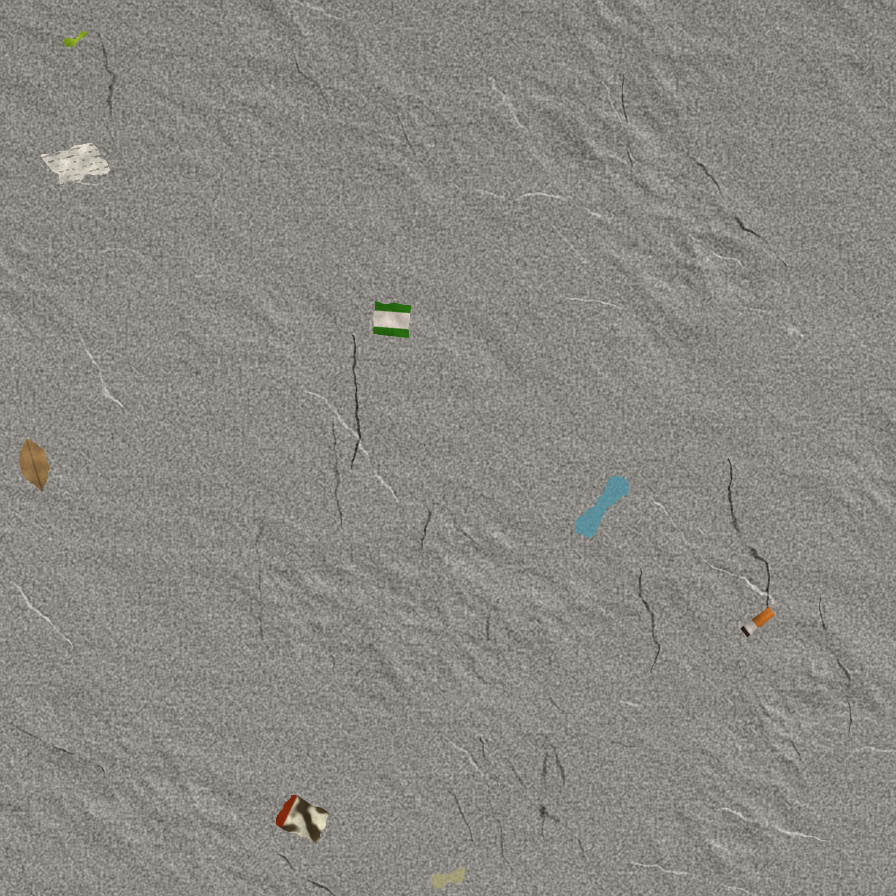
Give the GLSL for this texture, as a WebGL 2 fragment shader.

```glsl
#version 300 es
precision highp float;
// Weathered grey concrete with fine grain, embossed cracks and a few bits of litter.

uniform vec2 u_resolution;
out vec4 fragColor;

vec2 hash2(vec2 p) {
  vec3 h = fract(p.xyx * vec3(0.1031, 0.1030, 0.0973));
  h += dot(h, h.yzx + 33.33);
  return fract((h.xx + h.yz) * h.zy);
}

float gradientAt(vec2 cell, vec2 offset) {
  return dot(hash2(cell) * 2.0 - 1.0, offset);
}

float noise(vec2 p) {
  vec2 i = floor(p), f = fract(p), u = f * f * f * (f * (f * 6.0 - 15.0) + 10.0);
  vec2 e = vec2(1.0, 0.0);
  return mix(mix(gradientAt(i, f), gradientAt(i + e, f - e), u.x),
             mix(gradientAt(i + e.yx, f - e.yx), gradientAt(i + 1.0, f - 1.0), u.x), u.y);
}

vec2 noise2(vec2 p) {
  return vec2(noise(p), noise(p + 57.3));
}

// Position in a frame centred at c and turned by angle a.
vec2 frame(vec2 p, vec2 c, float a) {
  p -= c;
  return vec2(cos(a) * p.x + sin(a) * p.y, cos(a) * p.y - sin(a) * p.x);
}

float box(vec2 p, vec2 halfSize) {
  vec2 d = abs(p) - halfSize;
  return length(max(d, 0.0)) + min(max(d.x, d.y), 0.0);
}

// Creased height field, stretched along the falling diagonal.
float relief(vec2 p) {
  vec2 q = frame(p, vec2(0.0), -0.6) * vec2(0.65, 1.2);
  float height = 0.0, freq = 13.0;
  for (int i = 0; i < 4; i++) {
    height += abs(noise(q * freq + float(i) * 19.0)) / freq;
    freq *= 2.1;
  }
  return height;
}

// Sum of dark and light cracks, each with an opposite lip.
float cracks(vec2 p, float px) {
  vec2 w = p + 0.035 * noise2(p * 9.0) + 0.011 * noise2(p * 30.0) + 0.004 * noise2(p * 85.0);
  float broken = smoothstep(-0.25, 0.15, noise(p * 24.0 + 5.0));
  float shade = 0.0;
  for (int i = 0; i < 50; i++) {
    vec2 place = hash2(vec2(float(i) * 3.7 + 1.3, 8.1));
    vec2 kind = hash2(vec2(float(i) * 5.3 + 2.9, 41.7));
    bool dark = i % 2 == 0;
    float angle = dark ? mix(-1.65, -0.6, kind.x) : mix(-1.1, -0.1, kind.x);
    float reach = 0.025 + 0.085 * kind.y * kind.y;
    vec2 dir = vec2(cos(angle), sin(angle)), q = w - place;
    float along = clamp(dot(q, dir), -reach, reach);
    float width = 0.0004 + 0.0012 * (1.0 - abs(along) / reach);
    float line = 1.0 - smoothstep(width * 0.4, width + px, length(q - dir * along));
    float lip = 1.0 - smoothstep(0.0, 0.003, length(q - dir * along - 0.002));
    float strength = broken * mix(0.4, 1.0, fract(kind.x * 7.0 + kind.y));
    shade += strength * (dark ? 0.06 * lip - 0.3 * line : 0.2 * line - 0.07 * lip);
  }
  return shade;
}

void lay(inout vec3 colour, float d, vec3 paint, float px) {
  colour = mix(colour, paint, 1.0 - smoothstep(-0.5 * px, 0.5 * px, d));
}

void main() {
  float px = 1.0 / u_resolution.y;
  vec2 p = gl_FragCoord.xy * px;

  // Concrete: grain, faint streaks, chipped patches and cracks
  float grain = 0.25 * noise(p * 330.0) + 0.12 * noise(p * 170.0 + 9.0);
  float patches = mix(0.4, 1.5, smoothstep(-0.1, 0.3, noise(p * 5.0 + 3.0)));
  vec2 light = vec2(0.0014, 0.0018);
  float v = 0.548 + grain + 0.03 * noise(p * vec2(6.0, 45.0)) - 0.02 * smoothstep(0.6, 1.0, p.y);
  v += 5.0 * patches * (relief(p + light) - relief(p - light)) + cracks(p, px);
  vec3 colour = vec3(v, v - 0.01, v - 0.03);

  // Shared roughness for litter edges and creases
  float jag = 0.008 * noise(p * 75.0);
  float crease = noise(p * 60.0 + 11.0);
  float tone = 1.0 + 0.5 * grain + 0.4 * crease;

  // Green sprig
  vec2 q = frame(p, vec2(0.083, 0.954), 0.6);
  lay(colour, box(q, vec2(0.017, 0.003)) + jag * 1.5, vec3(0.5, 0.62, 0.12) * tone, px);

  // Crumpled pale paper with faint rows
  q = frame(p, vec2(0.086, 0.818), 0.25);
  float rows = smoothstep(0.3, 0.8, sin(q.y * 900.0)) * smoothstep(-0.1, 0.2, noise(p * 180.0));
  vec3 paper = vec3(0.8, 0.78, 0.73) * tone - 0.25 * rows;
  lay(colour, box(q + vec2(q.y * 0.4, 0.0), vec2(0.029, 0.018)) + jag, paper, px);

  // Green packet with a pale band
  q = frame(p, vec2(0.438, 0.643), -0.08);
  vec3 packet = mix(vec3(0.78, 0.74, 0.7), vec3(0.15, 0.4, 0.06), smoothstep(0.008, 0.010, abs(q.y)));
  lay(colour, box(q, vec2(0.02, 0.018)) + jag * 0.5, packet * tone, px);

  // Dry leaf
  q = frame(p, vec2(0.038, 0.482), 0.3);
  float leaf = length(vec2(abs(q.x) + 0.018, q.y)) - 0.034;
  float vein = 1.0 - smoothstep(0.0, 0.002, abs(q.x));
  lay(colour, leaf + jag * 0.6, vec3(0.56, 0.44, 0.28) * (tone - 0.2 * vein), px);

  // Blue smear, pinched in the middle
  q = frame(p, vec2(0.672, 0.435), 0.9);
  float along = clamp(q.x, -0.026, 0.026);
  float smear = length(q - vec2(along, 0.0)) - 0.008 - 8.0 * along * along;
  lay(colour, smear + jag * 0.7, vec3(0.36, 0.56, 0.61) * (1.0 + 0.6 * grain), px);

  // Cigarette end: ash, paper, filter
  q = frame(p, vec2(0.846, 0.306), 0.65);
  vec3 stub = mix(vec3(0.8, 0.77, 0.73), vec3(0.75, 0.43, 0.16), smoothstep(-0.005, -0.003, q.x));
  stub = mix(vec3(0.15, 0.1, 0.08), stub, smoothstep(-0.017, -0.014, q.x));
  lay(colour, box(q, vec2(0.02, 0.006)) + jag * 0.2, stub * (tone - 40.0 * abs(q.y + 0.001) * 0.8), px);

  // Foil wrapper with a rust-red end
  q = frame(p, vec2(0.339, 0.086), -0.45);
  float fold = smoothstep(-0.15, 0.15, noise(q * 75.0 + 4.0));
  vec3 foil = mix(vec3(0.24, 0.2, 0.13), vec3(0.78, 0.76, 0.66), fold);
  foil = mix(vec3(0.5, 0.16, 0.05), foil, smoothstep(-0.019, -0.016, q.x));
  lay(colour, box(q, vec2(0.025, 0.019)) + jag, foil * tone, px);

  // Pale yellow scrap
  q = frame(p, vec2(0.501, 0.02), 0.3);
  lay(colour, box(q, vec2(0.019, 0.006)) + jag, vec3(0.64, 0.62, 0.47) * (1.0 + 0.6 * grain), px);

  fragColor = vec4(clamp(colour, 0.0, 1.0), 1.0);
}
```
